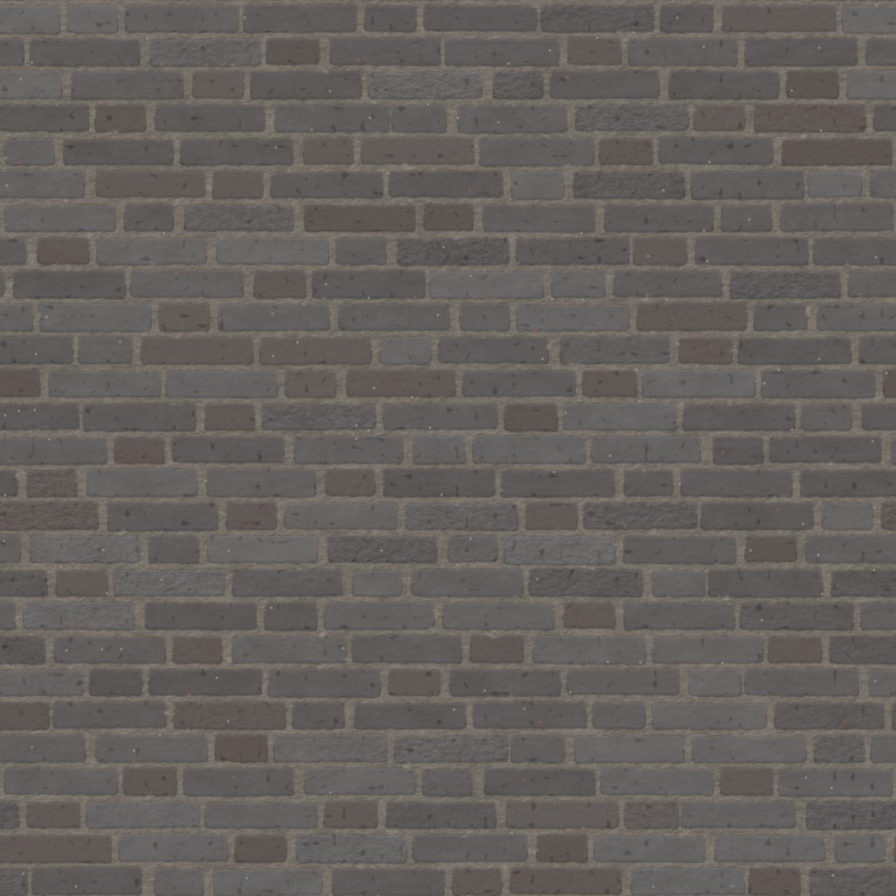
A WebGL 2 fragment shader for this texture:

```glsl
#version 300 es
precision highp float;
// Weathered grey brick wall: each course repeats header, stretcher, stretcher,
// and slides by a fixed fraction from one course to the next. Bricks are rough
// rounded boxes over sandy mortar; all noise wraps, so the canvas tiles.

uniform vec2 u_resolution;
out vec4 fragColor;

// Layout, in units of the canvas or of one header-stretcher-stretcher period
const float COURSES = 27.0;
const float PERIODS = 3.0;
const float COURSE_SHIFT = 8.0 / 27.0;
const float COURSE_JITTER = 0.05;
const float HEADER_START = 0.205;
const float HEADER_LENGTH = 0.2;
const float STRETCHER_LENGTH = 0.4;
const float TOP_OFFSET = 0.0023;
const vec2 JOINT = vec2(0.0100, 0.0076);
const float CORNER = 0.0035;
const float EDGE_ROUGHNESS = 0.0016;

// Colours
const vec3 BRICK_DARK = vec3(0.345, 0.332, 0.325);
const vec3 BRICK_LIGHT = vec3(0.420, 0.414, 0.412);
const vec3 BRICK_BROWN = vec3(0.368, 0.330, 0.312);
const vec3 MORTAR_DARK = vec3(0.405, 0.385, 0.355);
const vec3 MORTAR_LIGHT = vec3(0.510, 0.482, 0.447);
const vec3 LIME = vec3(0.590, 0.565, 0.535);
const vec3 RUST = vec3(0.580, 0.380, 0.270);

// Three random values in 0..1 for an integer cell
vec3 hash3(vec2 cell, float seed) {
    uvec3 v = uvec3(ivec3(vec3(cell, seed))) * 1664525u + 1013904223u;
    for (int i = 0; i < 2; i++) {
        v.x += v.y * v.z;
        v.y += v.z * v.x;
        v.z += v.x * v.y;
        v ^= v >> 16u;
    }
    return vec3(v) / exp2(32.0);
}

float cornerGradient(vec2 cell, vec2 offset, vec2 freq, float seed) {
    float angle = 6.2832 * hash3(mod(cell, freq), seed).x;
    return dot(vec2(cos(angle), sin(angle)), offset);
}

// Gradient noise, about -1..1, repeating once per canvas
float noise(vec2 uv, vec2 freq, float seed) {
    vec2 p = uv * freq, c = floor(p), f = p - c;
    vec2 w = f * f * f * (f * (f * 6.0 - 15.0) + 10.0);
    vec2 e = vec2(0.0, 1.0);
    float low = mix(cornerGradient(c, f, freq, seed),
                    cornerGradient(c + e.yx, f - e.yx, freq, seed), w.x);
    float high = mix(cornerGradient(c + e, f - e, freq, seed),
                     cornerGradient(c + e.yy, f - e.yy, freq, seed), w.x);
    return 1.4 * mix(low, high, w.y);
}

float fbm(vec2 uv, vec2 freq, float seed) {
    float sum = 0.0, gain = 0.55;
    for (int i = 0; i < 3; i++) {
        sum += gain * noise(uv, freq, seed + float(i));
        freq *= 2.0;
        gain *= 0.6;
    }
    return sum;
}

float roundBox(vec2 p, vec2 halfSize, float radius) {
    vec2 d = abs(p) - halfSize + radius;
    return length(max(d, 0.0)) + min(max(d.x, d.y), 0.0) - radius;
}

void main() {
    vec2 uv = gl_FragCoord.xy / u_resolution;
    float pixel = 1.0 / min(u_resolution.x, u_resolution.y);

    // Course, period and slot of the brick
    float y = (1.0 - uv.y - TOP_OFFSET) * COURSES;
    float course = mod(floor(y), COURSES);
    float jitter = (hash3(vec2(course, 0.0), 1.0).x - 0.5) * COURSE_JITTER;
    float x = uv.x * PERIODS - HEADER_START + course * COURSE_SHIFT - jitter;
    float along = fract(x);
    bool header = along < HEADER_LENGTH;
    float slot = header ? 0.0 : along < HEADER_LENGTH + STRETCHER_LENGTH ? 1.0 : 2.0;
    float len = header ? HEADER_LENGTH : STRETCHER_LENGTH;
    float start = header ? 0.0 : HEADER_LENGTH + (slot - 1.0) * STRETCHER_LENGTH;
    vec2 id = vec2(mod(floor(x), PERIODS) * 3.0 + slot, course);
    vec3 shape = hash3(id, 2.0) - 0.5, tone = hash3(id, 3.0), wear = hash3(id, 4.0);

    // Brick outline: slightly shifted, tilted and ragged
    vec2 p = vec2((along - start - 0.5 * len) / PERIODS, (0.5 - fract(y)) / COURSES);
    p -= shape.xy * vec2(0.0045, 0.0018);
    p.y += p.x * shape.z * 0.018;
    vec2 halfSize = 0.5 * (vec2(len / PERIODS, 1.0 / COURSES) - JOINT);
    halfSize -= (wear.xy - 0.5) * vec2(0.003, 0.0015);
    float edge = roundBox(p, halfSize, CORNER) + EDGE_ROUGHNESS * fbm(uv, vec2(70.0), 10.0);
    float brickMask = 1.0 - smoothstep(-0.6 * pixel - 0.0004, 0.6 * pixel + 0.0004, edge);

    // Grain and its relief, lit from above
    float blotch = fbm(uv, vec2(22.0, 40.0), 20.0);
    float grain = fbm(uv, vec2(120.0, 150.0), 30.0);
    float relief = grain - fbm(uv + vec2(-0.0008, 0.0016), vec2(120.0, 150.0), 30.0);

    // Brick face, with some rougher and some browner bricks
    float brown = step(header ? 0.5 : 0.87, tone.y) * (0.6 + 0.4 * tone.z);
    float rough = mix(0.018, 0.055, smoothstep(0.75, 1.0, wear.z));
    vec3 brick = mix(BRICK_DARK, BRICK_LIGHT, clamp(tone.x * 0.8 + 0.1 + 0.35 * blotch, 0.0, 1.0));
    brick = mix(brick, BRICK_BROWN, brown * (0.8 + 0.3 * blotch));
    brick += rough * (relief + 0.7 * grain);
    brick -= 0.07 * smoothstep(0.45, 0.8, noise(uv, vec2(95.0), 40.0));
    float rim = smoothstep(-0.0035, 0.0, edge);
    brick += 0.03 * rim * sign(p.y) * smoothstep(0.3, 0.8, abs(p.y) / halfSize.y);

    // Mortar, shaded where it meets the bricks
    vec3 mortar = mix(MORTAR_DARK, MORTAR_LIGHT, clamp(0.5 + 0.5 * blotch + 0.5 * grain, 0.0, 1.0));
    mortar += 0.05 * relief;
    mortar *= 1.0 - (p.y < 0.0 ? 0.20 : 0.10) * (1.0 - smoothstep(0.0, 0.0025, edge));
    vec3 color = mix(mortar, brick, brickMask);

    // Lime smears along the joints
    float smear = smoothstep(0.35, 0.75, fbm(uv, vec2(34.0, 50.0), 50.0) + 0.25 * grain);
    color = mix(color, LIME, 0.55 * smear * smoothstep(-0.004, 0.0, edge));

    // Scattered pale and rusty specks
    vec2 cell = floor(uv * 64.0);
    vec3 speck = hash3(cell, 60.0);
    float dotEdge = length(fract(uv * 64.0) - 0.25 - 0.5 * speck.xy) / 64.0 + 0.0006 * grain;
    float speckMask = step(0.96, speck.z) * (1.0 - smoothstep(0.0006, 0.0012 + pixel, dotEdge));
    color = mix(color, speck.z > 0.988 ? RUST : LIME, 0.7 * speckMask);

    fragColor = vec4(clamp(color, 0.0, 1.0), 1.0);
}
```
